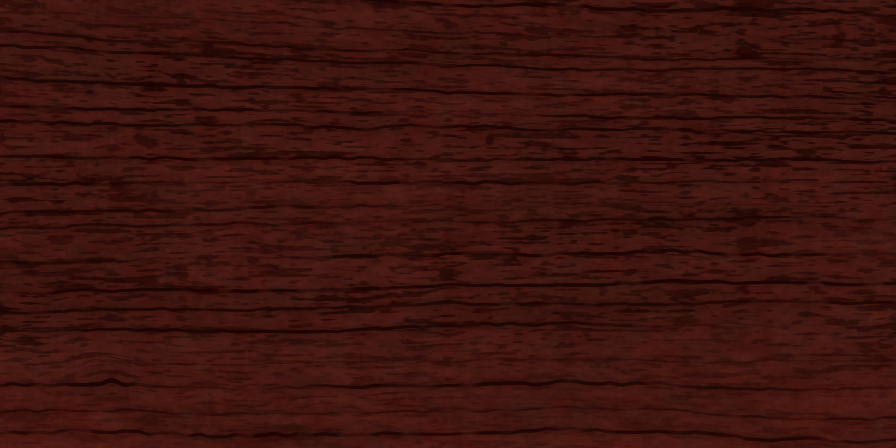
Write a WebGL 1 fragment shader that draws this texture.

```glsl
precision highp float;
// Dark mahogany veneer with a horizontal grain.
// Mottled red-brown tone, short pore dashes from stretched noise, and a loop
// of long ragged grain lines, all bent by one gentle warp of the height.

uniform vec2 u_resolution;

float hash(vec2 p) {
  vec3 q = fract(p.xyx * vec3(0.1031, 0.1030, 0.0973));
  q += dot(q, q.yzx + 33.33);
  return fract((q.x + q.y) * q.z);
}

float noise(vec2 p) {
  vec2 cell = floor(p), f = fract(p);
  f = f * f * (3.0 - 2.0 * f);
  return mix(mix(hash(cell), hash(cell + vec2(1.0, 0.0)), f.x),
             mix(hash(cell + vec2(0.0, 1.0)), hash(cell + vec2(1.0, 1.0)), f.x), f.y);
}

// Height along the grain: sloping near the top, with a small knot low on the left
float grainHeight(vec2 p) {
  float slope = 0.045 * p.x * smoothstep(0.5, 0.95, p.y);
  float sway = 0.03 * (noise(p * vec2(1.6, 3.0) + 4.0) - 0.5);
  float ripple = 0.007 * (noise(p * vec2(11.0, 18.0) + 20.0) - 0.5);
  vec2 knot = (p - vec2(0.23, 0.19)) / vec2(0.08, 0.05);
  return p.y + slope + sway + ripple - 0.025 * exp(-dot(knot, knot));
}

// Short dark dashes with ragged edges, cut out of stretched noise
float pores(vec2 g, vec2 scale, float cut) {
  float ragged = 0.25 * (noise(g * vec2(75.0, 190.0)) - 0.5);
  return smoothstep(cut, cut + 0.24, noise(g * scale + scale.yx) + ragged);
}

// Long dark lines that swell, thin out and wander slightly
float grainLines(vec2 g, float pixel) {
  float dark = 0.0;
  for (int i = 0; i < 19; i++) {
    float id = float(i);
    float level = (id + 0.15 + 0.7 * hash(vec2(id, 3.7))) / 17.5;
    float wander = 0.008 * (noise(vec2(g.x * 4.0, id * 7.3)) - 0.5)
                 + 0.006 * (noise(vec2(g.x * 36.0, id * 5.1)) - 0.5);
    float bold = smoothstep(0.2, 0.75, hash(vec2(id, 8.1)));
    float swell = smoothstep(0.15, 0.6, noise(vec2(g.x * 2.0, id * 9.7 + 2.0)) + 0.2 * bold);
    float breaks = 0.5 + 0.5 * smoothstep(0.15, 0.5, noise(vec2(g.x * 22.0, id * 3.3)));
    float strength = mix(0.45, 1.0, bold) * swell * breaks;
    float halfWidth = 0.0014 + 0.0022 * swell * bold;
    float dist = abs(g.y - level - wander);
    float core = 1.0 - smoothstep(halfWidth - 0.5 * pixel, halfWidth + 0.8 * pixel, dist);
    float halo = 0.22 * exp(-dist * dist / 0.0001);
    dark = max(dark, strength * max(core, halo));
  }
  return dark;
}

void main() {
  vec2 p = gl_FragCoord.xy / u_resolution.y;
  float pixel = 1.0 / u_resolution.y;
  vec2 g = vec2(p.x, grainHeight(p));

  // Mottled tone, from broad bands down to fine fibres
  float tone = 0.89;
  tone += 0.20 * (noise(g * vec2(1.5, 10.0) + 30.0) - 0.5);
  tone += 0.20 * (noise(g * vec2(9.0, 50.0) + 7.0) - 0.5);
  tone += 0.24 * (noise(g * vec2(45.0, 135.0) + 11.0) - 0.5);
  tone += 0.15 * (noise(p * vec2(120.0, 180.0)) - 0.5);

  // Pores, sparse along the bottom edge and gathered in bands
  float density = mix(0.45, 1.0, smoothstep(0.08, 0.28, p.y))
                * mix(0.45, 1.15, noise(g * vec2(2.5, 9.0) + 50.0));
  float dashes = max(pores(g, vec2(15.0, 135.0), 0.62),
                     0.85 * pores(g, vec2(32.0, 160.0), 0.64));
  tone -= 0.62 * density * dashes;

  // Faint pale scratches across the grain
  float scratch = smoothstep(0.8, 0.96, noise(p * vec2(140.0, 16.0) + 60.0));
  tone += 0.07 * scratch;

  tone *= 1.0 - 0.95 * grainLines(g, pixel);

  vec3 color = mix(vec3(0.105, 0.014, 0.006), vec3(0.282, 0.100, 0.074), tone);

  // Drift between browner and redder wood, warmer in patches near the bottom
  float brown = noise(p * vec2(24.0, 40.0) + 80.0) - 0.5;
  color += brown * vec3(-0.010, 0.016, 0.012);
  float glow = smoothstep(0.24, 0.06, p.y) * noise(g * vec2(5.0, 16.0) + 90.0);
  color += glow * vec3(0.035, 0.009, 0.004);

  gl_FragColor = vec4(clamp(color, 0.0, 1.0), 1.0);
}
```
